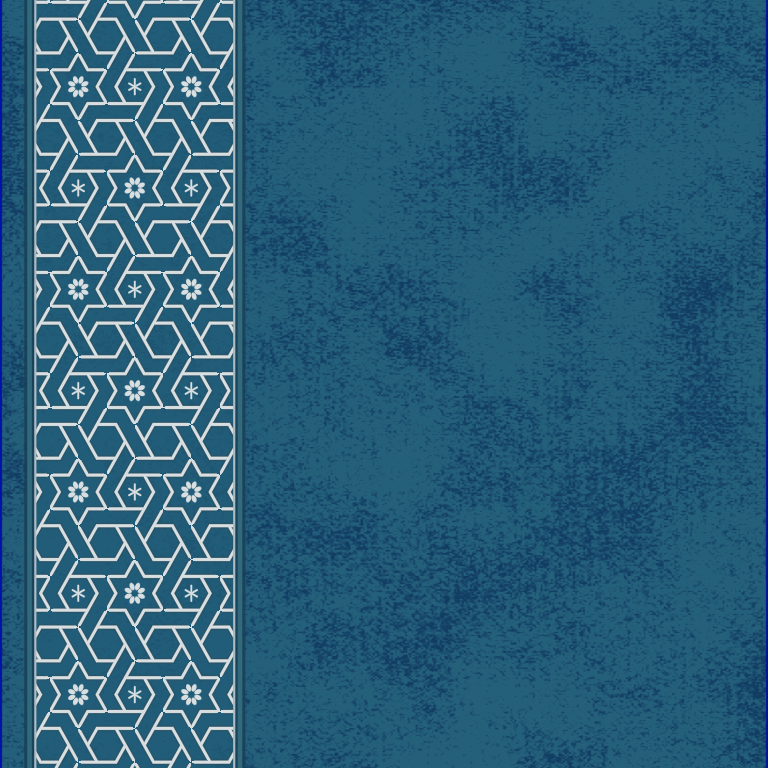
Write a Shadertoy shader that draws this pattern.

```glsl
float hash(vec2 p) {
    return fract(sin(dot(p, vec2(127.1, 311.7))) * 43758.5453);
}

float noise(vec2 p) {
    vec2 i = floor(p), f = fract(p);
    f = f * f * (3.0 - 2.0 * f);
    return mix(mix(hash(i), hash(i + vec2(1, 0)), f.x),
               mix(hash(i + vec2(0, 1)), hash(i + vec2(1, 1)), f.x), f.y);
}

float fbm(vec2 p) {
    float sum = 0.0, amp = 0.5;
    for (int i = 0; i < 5; i++) {
        sum += amp * noise(p);
        p = p * 2.03 + 17.3;
        amp *= 0.55;
    }
    return sum;
}

float segment(vec2 p, vec2 a, vec2 b) {
    vec2 d = b - a;
    return length(p - a - d * clamp(dot(p - a, d) / dot(d, d), 0.0, 1.0));
}

// Counterclockwise rotation
vec2 turn(vec2 p, float a) {
    return mat2(cos(a), sin(a), -sin(a), cos(a)) * p;
}

// Triangular lattice coordinates of a cell centre
vec2 latticeIndex(vec2 c) {
    float row = round(c.y / 0.8660);
    return vec2(round(c.x - 0.5 * row), row);
}

bool isStar(vec2 c) {
    vec2 odd = mod(latticeIndex(c), 2.0);
    return odd.x + odd.y < 0.5;
}

// Small blossoms in the stars, sparks in the hexagons beside them
float ornament(vec2 v, bool star) {
    float step8 = 0.7854, a = atan(v.y, v.x);
    if (star) {
        vec2 petal = turn(v, -step8 * (floor(a / step8) + 0.5));
        return (length((petal - vec2(0.125, 0.0)) * vec2(1.0, 1.6)) - 0.066) * 0.7;
    }
    float upright = segment(v, vec2(0, -0.13), vec2(0, 0.13));
    float rays = segment(abs(v), vec2(0), vec2(0.1, 0.055));
    return min(upright, rays) - 0.017;
}

// Distance to the interlaced lines: x = strapwork, y = ornaments
vec2 lattice(vec2 q) {
    vec2 cell = vec2(1.0, 1.7320);
    vec2 a = mod(q + 0.5 * cell, cell) - 0.5 * cell;
    vec2 b = mod(q, cell) - 0.5 * cell;
    vec2 v = dot(a, a) < dot(b, b) ? a : b;
    vec2 centre = q - v;
    bool star = isStar(centre);

    // Fold into the sector that faces the nearest neighbour
    float sector = 1.0472 * round(atan(v.y, v.x) / 1.0472);
    vec2 u = turn(v, -sector);
    vec2 notch = vec2(0.3333, 0.0), tip = vec2(0.5, 0.2887);
    float line;
    if (star) {
        line = segment(vec2(u.x, abs(u.y)), notch, tip);
    } else {
        line = abs(max(abs(v.y), 0.5 * abs(v.y) + 0.8660 * abs(v.x)) - 0.2887);
        // The over strap keeps its edges where two hexagons meet
        if (!isStar(centre + turn(vec2(1, 0), sector)))
            line = min(line, segment(u, notch, vec2(tip.x, -tip.y)));
    }
    bool plainRow = mod(latticeIndex(centre).y, 2.0) > 0.5;
    return vec2(line, plainRow ? 1.0 : ornament(v, star));
}

float stripe(float x, float at, float halfWidth, float px) {
    return 1.0 - smoothstep(halfWidth - px, halfWidth + px, abs(x - at));
}

void mainImage(out vec4 fragColor, in vec2 fragCoord) {
    vec2 p = fragCoord / iResolution.xy;
    float px = 0.7 / iResolution.y;

    // Mottled cloth with fine dark grain
    float cloud = fbm(p * vec2(11, 13) + 3.0);
    float grain = 0.45 * noise(p * vec2(210, 290)) + 0.55 * noise(p * vec2(380, 470) + 9.0);
    float margin = smoothstep(0.8, 1.0, p.x) + 1.0 - smoothstep(0.0, 0.06, p.x);
    float speck = smoothstep(0.4, 0.95, grain + 0.75 * (cloud - 0.52) + 0.06 * margin);
    vec3 col = mix(vec3(0.14, 0.375, 0.48), vec3(0.07, 0.24, 0.39), speck);

    // Band with woven straps
    float edge = abs(p.x - 0.1755) - 0.129;
    float inside = 1.0 - smoothstep(-px, px, edge);
    vec2 q = (p - vec2(0.1755, 0.7552)) / vec2(0.0736, 0.07617);
    vec2 d = lattice(q) * 0.0736;
    vec3 band = mix(vec3(0.13, 0.365, 0.475), vec3(0.09, 0.29, 0.40), 0.35 * speck);
    band = mix(band, vec3(0.17, 0.30, 0.36), 0.75 * (1.0 - smoothstep(0.0015, 0.0055, d.x)));
    float thread = 1.0 - smoothstep(0.002 - px, 0.002 + px, d.x);
    float bloom = 1.0 - smoothstep(-px, px, d.y);
    band = mix(band, vec3(0.85, 0.875, 0.88), max(thread, bloom));
    col = mix(col, band, inside);

    // Rails on both sides of the band
    col = mix(col, vec3(0.09, 0.25, 0.34), 0.85 * stripe(edge, 0.0075, 0.0075, px));
    col = mix(col, vec3(0.20, 0.41, 0.49), stripe(edge, 0.008, 0.003, px));
    col = mix(col, vec3(0.68, 0.74, 0.77), stripe(edge, 0.0005, 0.0014, px));

    // Thin blue hem at the canvas sides
    float side = min(p.x, 1.0 - p.x);
    col = mix(col, vec3(0.0, 0.07, 0.66), 1.0 - smoothstep(0.0015, 0.0038, side));
    fragColor = vec4(col, 1.0);
}
```
